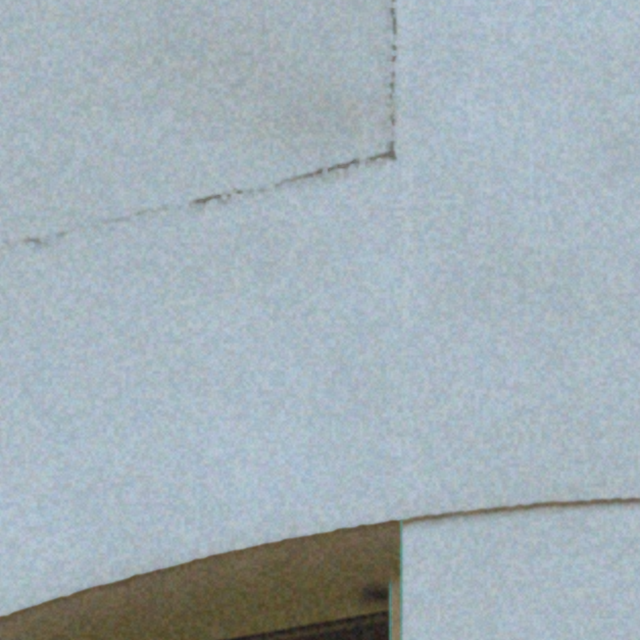
A Shadertoy shader for this texture:

```glsl
const vec3 WALL_BLUE = vec3(0.672, 0.735, 0.782);
const vec3 WALL_GREY = vec3(0.645, 0.695, 0.722);
const vec3 STAIN = vec3(0.56, 0.57, 0.55);
const vec3 CRACK = vec3(0.40, 0.40, 0.37);
const vec3 SOFFIT_LIGHT = vec3(0.42, 0.375, 0.30);
const vec3 SOFFIT_DARK = vec3(0.355, 0.32, 0.21);
const vec3 RIM = vec3(0.35, 0.30, 0.21);
const vec3 OPENING = vec3(0.15, 0.13, 0.125);
const vec3 FRINGE = vec3(0.36, 0.57, 0.54);
const float SEAM_X = 0.615;      // vertical joint
const float CORNER_Y = 0.756;    // where the two cracks meet
const float JAMB_X = 0.627;      // right side of the opening
const float EDGE = 0.0026;       // edge softness
const float GRAIN_SCALE = 165.0;
const float GRAIN = 0.098;
const float CHROMA = 0.06;

float hash(vec2 p) {
    vec3 q = fract(vec3(p.xyx) * 0.1031);
    q += dot(q, q.yzx + 33.33);
    return fract((q.x + q.y) * q.z);
}

float noise(vec2 p) {
    vec2 i = floor(p), f = fract(p);
    f = f * f * (3.0 - 2.0 * f);
    return mix(mix(hash(i), hash(i + vec2(1, 0)), f.x),
               mix(hash(i + vec2(0, 1)), hash(i + vec2(1, 1)), f.x), f.y);
}

float fbm(vec2 p) {
    float sum = 0.0, amp = 0.5;
    for (int i = 0; i < 5; i++) {
        sum += amp * noise(p);
        p = mat2(1.6, 1.2, -1.2, 1.6) * p + 17.3;
        amp *= 0.5;
    }
    return sum;
}

float fillAbove(float d) { return smoothstep(-EDGE, EDGE, d); }
float band(float d, float w) { return exp(-d * d / (w * w)); }
float blob(vec2 p, vec2 c, vec2 r) { vec2 d = (p - c) / r; return exp(-dot(d, d)); }

float archHeight(float x) { return 0.035 + 0.3405 * x - 0.1535 * x * x; }
float crackHeight(float x) {
    return 0.613 + 0.235 * x + 0.006 * (noise(vec2(x * 22.0, 3.0)) - 0.5)
         + 0.006 * (noise(vec2(x * 90.0, 8.0)) - 0.5);
}

vec3 wall(vec2 p) {
    float cloud = fbm(p * vec2(5.0, 7.0) + 4.0);
    float aboveCrack = smoothstep(-0.02, 0.03, p.y - crackHeight(p.x));
    float upperLeft = aboveCrack * smoothstep(0.008, -0.012, p.x - SEAM_X);
    float grey = 0.28 + 1.2 * (cloud - 0.5) + 0.42 * upperLeft;
    grey += 0.35 * blob(p, vec2(0.35, 0.60), vec2(0.25, 0.08));
    grey -= 0.35 * blob(p, vec2(0.15, 0.28), vec2(0.3, 0.14));
    vec3 col = mix(WALL_BLUE, WALL_GREY, clamp(grey, -0.25, 1.2));

    // Stains beside the joints and the arch
    float stain = 0.28 * blob(p, vec2(0.52, 0.82), vec2(0.11, 0.05));
    stain += 0.15 * blob(p, vec2(0.40, 0.93), vec2(0.2, 0.12));
    stain += 0.2 * band(p.y - archHeight(p.x) - 0.006, 0.022) * (1.0 - 0.6 * p.x);
    stain += 0.14 * blob(p, vec2(0.98, 0.74), vec2(0.05, 0.05));
    col = mix(col, STAIN, stain * (0.5 + cloud));

    // Pale ridge along the vertical joint
    float ridge = band(p.x - SEAM_X - 0.016, 0.014);
    return col + 0.018 * ridge * smoothstep(0.18, 0.3, p.y);
}

vec3 addCracks(vec3 col, vec2 p) {
    float patchy = smoothstep(0.25, 0.75, noise(vec2(p.x * 15.0, 5.0)));
    float speckle = smoothstep(0.2, 0.8, noise(p * 120.0));
    float rough = 0.3 + 1.1 * speckle;
    float left = fillAbove(SEAM_X + 0.002 - p.x);
    float d = p.y - crackHeight(p.x);
    float slanted = (0.15 + 0.38 * patchy) * band(d, 0.0045);
    slanted += (0.08 + 0.16 * patchy) * band(d + 0.007, 0.012);
    col = mix(col, CRACK, clamp(slanted * rough * left, 0.0, 0.8));

    float wobble = 0.005 * (noise(vec2(p.y * 60.0, 2.0)) - 0.5);
    float dx = p.x - SEAM_X - wobble;
    float above = fillAbove(p.y - CORNER_Y);
    float upright = above * (0.36 * band(dx, 0.0038) + 0.13 * band(dx + 0.006, 0.011));
    upright += (1.0 - above) * 0.045 * band(dx - 0.012, 0.006);
    upright += 0.7 * blob(p, vec2(SEAM_X - 0.003, CORNER_Y), vec2(0.010, 0.006));
    return mix(col, CRACK * 0.95, clamp(upright * rough, 0.0, 0.85));
}

vec3 soffit(vec2 p, float depth) {
    float shade = smoothstep(0.0, 0.10, depth) + 0.5 * (fbm(p * vec2(9.0, 16.0)) - 0.5);
    vec3 col = mix(SOFFIT_LIGHT, SOFFIT_DARK, clamp(shade, 0.0, 1.0));
    col = mix(col, OPENING, 0.9 * blob(p, vec2(0.592, 0.070), vec2(0.032, 0.015)));

    // Dark opening with a paler ledge
    float ledge = p.y - (0.18 * (p.x - 0.365) + 0.003);
    col = mix(col, OPENING, 0.92 * smoothstep(0.004, -0.004, ledge));
    col = mix(col, SOFFIT_DARK, 0.4 * band(ledge + 0.013, 0.005));

    // Jamb strip with coloured fringes
    float low = smoothstep(0.105, 0.075, p.y);
    col = mix(col, SOFFIT_LIGHT * 1.2, low * fillAbove(p.x - 0.611));
    return mix(col, FRINGE, 0.75 * low * band(p.x - 0.610, 0.003));
}

void mainImage(out vec4 fragColor, in vec2 fragCoord) {
    vec2 p = fragCoord / iResolution.xy;
    float depth = archHeight(p.x) + 0.0025 * (noise(vec2(p.x * 85.0, 1.0)) - 0.5) - p.y;
    float below = fillAbove(depth);
    float rightSide = fillAbove(p.x - JAMB_X);

    vec3 col = addCracks(wall(p), p);
    col = mix(col, soffit(p, depth), below * (1.0 - rightSide));

    // Arch rim, with a soft shadowed lip on the right
    float lip = below * rightSide * smoothstep(0.024, 0.004, depth);
    col = mix(col, STAIN * 0.95, 0.75 * lip);
    float rimStrength = mix(0.6, 0.62 + 0.2 * (noise(p * 40.0) - 0.5), rightSide);
    col = mix(col, RIM, rimStrength * band(depth - 0.0035, 0.0048));
    col = mix(col, FRINGE, 0.7 * below * band(p.x - JAMB_X, 0.003));

    // Brightness and colour grain
    vec2 g = p * GRAIN_SCALE;
    float fine = 0.6 * noise(g) + 0.4 * noise(g * 1.9 + 31.0) - 0.5;
    vec3 tint = vec3(noise(g * 0.7 + 57.0), noise(g * 0.7 + 91.0), noise(g * 0.7 + 133.0)) - 0.5;
    col += GRAIN * fine + CHROMA * tint * vec3(1.0, 0.6, 1.0);
    fragColor = vec4(clamp(col, 0.0, 1.0), 1.0);
}
```
